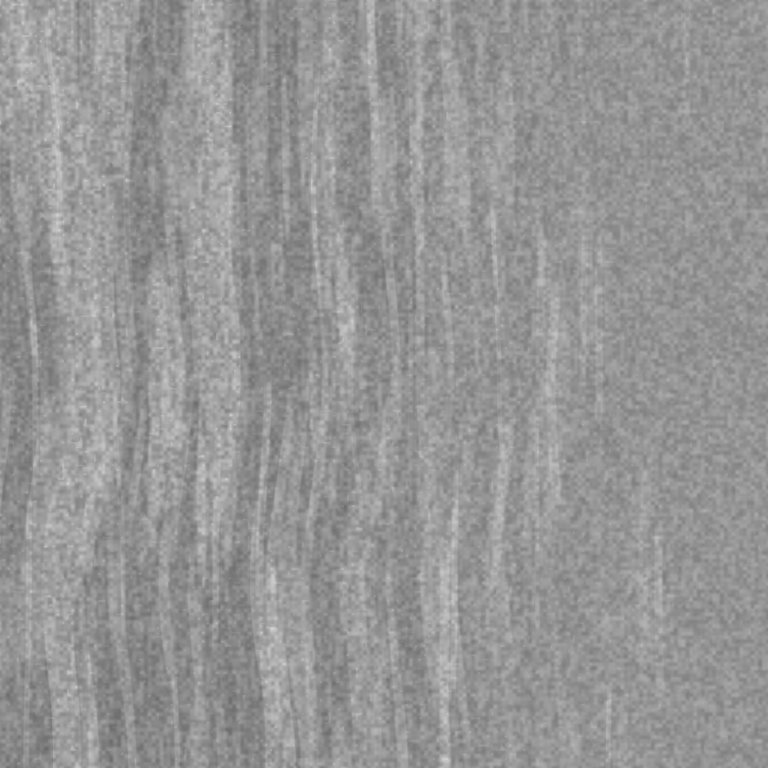
Give the GLSL for this texture, as a Shadertoy shader.

```glsl
const float BASE_GREY = 0.579;
const float GRAIN_CELLS = 200.0;      // finest grains across the canvas
const float GRAIN_CONTRAST = 0.115;
const float CLUMP_CONTRAST = 0.062;
const float SPARK_LIGHT = 0.09;
const float FIBRE_CONTRAST = 0.07;
const vec2 BAND_SCALE = vec2(25.0, 2.0);
const float BAND_DARK = -0.036;
const float BAND_LIGHT = 0.052;
const vec2 THREAD_SCALE = vec2(85.0, 5.0);
const float THREAD_LIGHT = 0.060;
const float THREAD_DARK = -0.016;
const int STRAND_COUNT = 40;
const float STRAND_LIGHT = 0.105;
const float SWAY = 0.024;

float hash(vec2 cell) {
    uvec2 q = uvec2(ivec2(cell) + 4096) * uvec2(1597334673u, 3812015801u);
    uint n = (q.x ^ q.y) * 1597334673u;
    n = (n ^ (n >> 15)) * 2246822519u;
    n ^= n >> 13;
    return float(n >> 8) / 16777216.0;
}

float noise(vec2 p) {
    vec2 cell = floor(p);
    vec2 f = p - cell;
    f = f * f * (3.0 - 2.0 * f);
    float low = mix(hash(cell), hash(cell + vec2(1, 0)), f.x);
    float high = mix(hash(cell + vec2(0, 1)), hash(cell + vec2(1, 1)), f.x);
    return mix(low, high, f.y);
}

// Slow sideways drift of the vertical features
float sway(float y, float seed) {
    return SWAY * (noise(vec2(y * 4.0, seed)) - 0.5);
}

// Thin bright strands of limited length, thinning out to the right
float strands(vec2 uv) {
    float light = 0.0;
    for (int i = 0; i < STRAND_COUNT; i++) {
        float id = float(i);
        float x = 0.9 * (id + hash(vec2(id, 301))) / float(STRAND_COUNT);
        float y = hash(vec2(id, 302));
        float halfLength = mix(0.08, 0.28, hash(vec2(id, 303))) * (1.15 - 0.7 * x);
        float halfWidth = mix(0.0035, 0.0095, pow(hash(vec2(id, 304)), 1.5));
        float strength = mix(0.4, 1.0, hash(vec2(id, 305))) * (1.0 - 0.35 * x);
        float across = abs(uv.x - x - sway(uv.y, 310.0 + id * 3.0));
        float along = abs(uv.y - y) / halfLength;
        float body = 1.0 - smoothstep(halfWidth * 0.6, halfWidth * 1.15, across);
        light = max(light, strength * body * (1.0 - smoothstep(0.7, 1.0, along)));
    }
    return light;
}

void mainImage(out vec4 fragColor, in vec2 fragCoord) {
    vec2 uv = fragCoord / iResolution.xy;
    vec2 drifted = uv - vec2(sway(uv.y, 200.0), 0.0);

    // Streaks are strong on the left and vanish on the right
    float bandFade = 1.0 - smoothstep(0.30, 0.72, uv.x);
    float threadFade = 1.0 - smoothstep(0.50, 0.92, uv.x);

    // Broad light and dark bands with ragged edges
    float ragged = 0.12 * (noise(uv * vec2(110.0, 14.0) + 40.0) - 0.5);
    float band = smoothstep(0.51, 0.60, noise(drifted * BAND_SCALE + 23.0) + ragged);
    float grey = BASE_GREY + bandFade * mix(BAND_DARK, BAND_LIGHT, band);

    // Fine threads and single strands, broken up along their length
    float thread = smoothstep(0.48, 0.75, noise(drifted * THREAD_SCALE + 90.0));
    grey += threadFade * mix(THREAD_DARK, THREAD_LIGHT, thread) * (1.0 - 0.5 * band * bandFade);
    float broken = mix(0.55, 1.0, noise(uv * vec2(140.0, 45.0) + 700.0));
    float strand = strands(uv) * broken;
    grey += STRAND_LIGHT * strand * (1.0 - 0.35 * band * bandFade);

    // Soft speckle of two sizes, partly drawn out into short vertical fibres
    float grain = noise(uv * GRAIN_CELLS) - 0.5;
    float clump = noise(mat2(0.8, 0.6, -0.6, 0.8) * uv * GRAIN_CELLS * 0.62 + 900.0) - 0.5;
    float fibre = noise(uv * GRAIN_CELLS * vec2(0.9, 0.16) + 500.0) - 0.5;
    float lift = max(strand, band * bandFade);
    grey += (GRAIN_CONTRAST * grain + CLUMP_CONTRAST * clump) * (1.0 + 0.3 * lift);
    grey += FIBRE_CONTRAST * fibre * mix(0.3, 1.0, threadFade);

    // Sparse bright grains
    float spark = smoothstep(0.80, 1.0, noise(uv * GRAIN_CELLS * 0.85 + 1300.0));
    grey += SPARK_LIGHT * spark * mix(0.4, 1.0, max(lift, 0.5 * threadFade));

    fragColor = vec4(vec3(clamp(grey, 0.0, 1.0)), 1.0);
}
```
